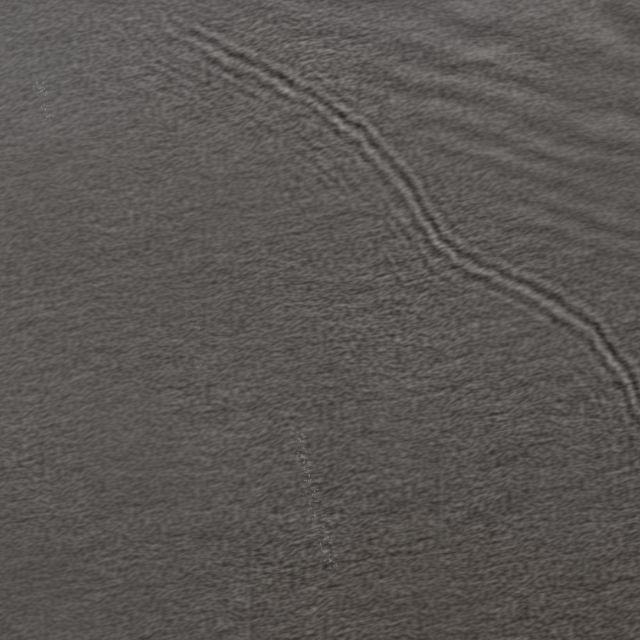
Write a WebGL 2 fragment shader that draws this texture.

```glsl
#version 300 es
precision highp float;
// Dull grey-brown water seen from above: a soft base gradient carries side-lit
// wavelet creases and fine grain, a doubly arched wake with trailing wavelets,
// broad swell on its far side and a few faint streaks of foam specks.

uniform vec2 u_resolution;
out vec4 fragColor;

const float TAU = 6.2831853;
const vec3 LOW_WATER = vec3(0.314, 0.296, 0.282);
const vec3 HIGH_WATER = vec3(0.392, 0.383, 0.378);
const vec3 FOAM_TINT = vec3(0.56, 0.56, 0.55);

const float RIPPLE_SLOPE = 0.2;     // crests rise to the right
const float RIPPLE_GAIN = 1.1;
const vec2 LIGHT_STEP = vec2(0.0008, 0.003);
const float SWELL_SLOPE = 0.27;     // swell falls to the right
const float SWELL_GAIN = 0.056;

const vec2 WAKE_START = vec2(0.26, 0.958);
const vec2 WAKE_DIR = vec2(0.758, -0.652);
const float WAKE_ARCH = 0.056;
const float WAKE_LIFT = 0.016;
const float WAKE_SPACING = 0.024;
const float WAKE_WIDTH = 0.026;
const float WAKE_GAIN = 0.115;
const float TRAIL_SPACING = 0.018;
const float TRAIL_GAIN = 0.042;
const float FOAM_CELLS = 210.0;

float hash(vec2 p) {
    vec3 q = fract(vec3(p.xyx) * 0.1031);
    q += dot(q, q.yzx + 33.33);
    return fract((q.x + q.y) * q.z);
}

float cornerSlope(vec2 cell, vec2 offset) {
    float angle = TAU * hash(cell);
    return dot(vec2(cos(angle), sin(angle)), offset);
}

// Signed gradient noise
float noise(vec2 p) {
    vec2 i = floor(p), f = p - i;
    vec2 w = f * f * f * (f * (f * 6.0 - 15.0) + 10.0);
    vec2 e = vec2(0.0, 1.0);
    float low = mix(cornerSlope(i, f), cornerSlope(i + e.yx, f - e.yx), w.x);
    float high = mix(cornerSlope(i + e, f - e), cornerSlope(i + e.yy, f - e.yy), w.x);
    return mix(low, high, w.y);
}

// Noise layer that fades out where it is finer than the pixels
float layer(vec2 p, vec2 frequency) {
    float visible = 1.0 - smoothstep(0.5, 1.0, frequency.y / u_resolution.y);
    return visible * noise(p * frequency + frequency.yx);
}

// Rounded ridge lines lit from one side
float ridge(float n) { return sqrt(n * n + 0.002); }

float creases(vec2 p, vec2 frequency) {
    return ridge(layer(p + LIGHT_STEP, frequency)) - ridge(layer(p - LIGHT_STEP, frequency));
}

float ripples(vec2 p) {
    vec2 q = vec2(p.x, p.y - RIPPLE_SLOPE * p.x);
    q.y += 0.018 * noise(p * 4.0 + 7.0) + 0.005 * noise(p * 17.0);
    float relief = 0.028 * layer(q, vec2(7.0, 40.0));
    relief += 0.055 * creases(q, vec2(13.0, 58.0));
    relief += 0.060 * creases(q, vec2(30.0, 100.0));
    relief += 0.055 * layer(q, vec2(36.0, 130.0));
    relief += 0.100 * layer(q, vec2(115.0, 230.0));
    float patches = 1.0 + 0.5 * noise(p * 5.0 + 31.0);
    return RIPPLE_GAIN * relief * patches * mix(0.8, 1.12, smoothstep(0.1, 0.6, p.x));
}

// Position along the wake, and signed distance to it (positive on the far side)
vec2 wakeCoords(vec2 p) {
    vec2 r = p - WAKE_START;
    float along = dot(r, WAKE_DIR);
    float arch = sin(0.5 * TAU * along * (1.56 + 0.37 * along));
    float path = WAKE_ARCH * sqrt(arch * arch + 0.008);
    path += WAKE_LIFT * smoothstep(0.0, 0.5, along) * (1.0 - smoothstep(0.8, 1.0, along));
    return vec2(along, dot(r, vec2(-WAKE_DIR.y, WAKE_DIR.x)) - path);
}

float wake(vec2 w) {
    float d = w.y + 0.009 * noise(vec2(w.x * 13.0, w.y * 6.0));
    d += 0.006 * noise(vec2(w.x * 40.0, w.y * 12.0 + 5.0));
    float ends = smoothstep(-0.06, 0.1, w.x) * (1.0 - smoothstep(0.98, 1.05, w.x));
    float strength = ends * (0.9 + 0.5 * noise(vec2(w.x * 18.0, w.y * 20.0 + 9.0)));
    float width = d / WAKE_WIDTH;
    return WAKE_GAIN * strength * exp(-width * width) * cos(TAU * d / WAKE_SPACING + 1.1);
}

// Broken wavelets following the near side of the wake
float trail(vec2 w) {
    float bend = 3.0 * noise(w * vec2(9.0, 15.0)) + 1.8 * noise(w * vec2(32.0, 40.0));
    float band = smoothstep(-0.17, -0.04, w.y) * (1.0 - smoothstep(-0.02, 0.02, w.y));
    band += 0.5 * smoothstep(0.0, 0.03, w.y) * (1.0 - smoothstep(0.03, 0.07, w.y));
    float reach = smoothstep(-0.1, 0.04, w.x) * (1.0 - 0.5 * smoothstep(0.45, 0.65, w.x));
    float broken = smoothstep(-0.4, 0.35, noise(w * vec2(11.0, 40.0) + 3.0));
    return TRAIL_GAIN * band * reach * broken * sin(TAU * w.y / TRAIL_SPACING + bend);
}

float swellMask(vec2 p, float farSide) {
    return smoothstep(0.01, 0.14, farSide) * smoothstep(0.5, 1.0, p.x + 0.25 * p.y);
}

// Swell that tightens away from the top edge
float swell(vec2 p) {
    float u = 1.0 - p.y - SWELL_SLOPE * (p.x - 0.8);
    float phase = 12.0 * u + 20.0 * u * u + 0.7 * noise(p * vec2(5.0, 8.0));
    phase += 0.2 * noise(p * vec2(20.0, 34.0));
    float wave = sin(TAU * phase) + 0.8 * noise(vec2(p.x * 7.0, u * 38.0));
    float broken = 0.7 + 0.9 * noise(p * vec2(5.0, 12.0) + 17.0);
    return SWELL_GAIN * broken * wave * mix(0.6, 1.0, smoothstep(0.5, 0.9, p.y));
}

// Specks scattered around the segment from a to b
float foam(vec2 p, vec2 a, vec2 b) {
    vec2 axis = b - a;
    float h = clamp(dot(p - a, axis) / dot(axis, axis), 0.0, 1.0);
    float spread = length(p - a - axis * h) / 0.014;
    vec2 grid = p * FOAM_CELLS + 1.5 * vec2(noise(p * 90.0), noise(p * 90.0 + 50.0));
    vec2 cell = floor(grid);
    vec2 jitter = 0.4 * (vec2(hash(cell + 3.0), hash(cell + 77.0)) - 0.5);
    float speck = 1.0 - smoothstep(0.1, 0.6, length(grid - cell - 0.5 - jitter));
    return exp(-spread * spread) * speck * smoothstep(0.5, 0.9, hash(cell + 41.0));
}

void main() {
    vec2 p = gl_FragCoord.xy / u_resolution;
    vec2 w = wakeCoords(p);

    // Base tone
    float light = 0.1 + 0.75 * p.y + 0.25 * (0.5 - p.x) + 0.2 * noise(p * vec2(2.0, 4.0) + 2.0);
    vec3 color = mix(LOW_WATER, HIGH_WATER, clamp(light, -0.1, 1.15));

    // Relief
    float mask = swellMask(p, w.y);
    color += ripples(p) * (1.0 - 0.3 * mask) + wake(w) + trail(w) + swell(p) * mask;

    // Foam
    float specks = foam(p, vec2(0.06, 0.88), vec2(0.075, 0.82));
    specks += foam(p, vec2(0.465, 0.32), vec2(0.515, 0.12));
    specks += 0.5 * foam(p, vec2(0.31, 0.51), vec2(0.315, 0.43));
    color = mix(color, FOAM_TINT, 0.65 * clamp(specks, 0.0, 1.0));

    fragColor = vec4(color, 1.0);
}
```
